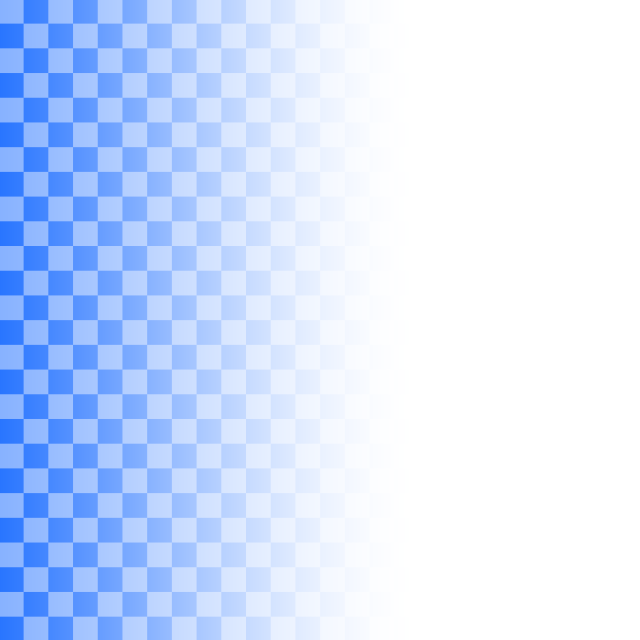
A Shadertoy shader for this background:

```glsl
#define CELL_SIZE 0.03861
#define GRID_OFFSET 0.0369
#define FADE_START -0.265
#define FADE_END 0.662
#define PALE_TINT 0.56
#define BLUE vec3(0.16, 0.46, 1.0)
#define WHITE vec3(1.0)

// Alternates between -1 and 1 on each unit, with edges one pixel wide
vec2 squareWave(vec2 p, vec2 pixel) {
    vec2 edgeDistance = abs(mod(p - 0.5, 2.0) - 1.0) - 0.5;
    return 2.0 * clamp(edgeDistance / pixel, -0.5, 0.5);
}

// Tint strength, 1 at the left side and 0 past the fade
float fade(float x) {
    float strength = 1.0 - smoothstep(FADE_START, FADE_END, x);
    return strength / (1.0 - smoothstep(FADE_START, FADE_END, 0.0));
}

void mainImage(out vec4 fragColor, in vec2 fragCoord) {
    vec2 uv = fragCoord / iResolution.xy;

    // Checkerboard anchored at the top left corner
    vec2 cell = (vec2(uv.x, 1.0 - uv.y) - GRID_OFFSET) / CELL_SIZE;
    vec2 pixel = 1.0 / (CELL_SIZE * iResolution.xy);
    vec2 wave = squareWave(cell, pixel);
    float pale = 0.5 + 0.5 * wave.x * wave.y;

    // Full and pale cells dissolve into white together
    float tint = fade(uv.x) * mix(1.0, PALE_TINT, pale);
    fragColor = vec4(mix(WHITE, BLUE, tint), 1.0);
}
```
